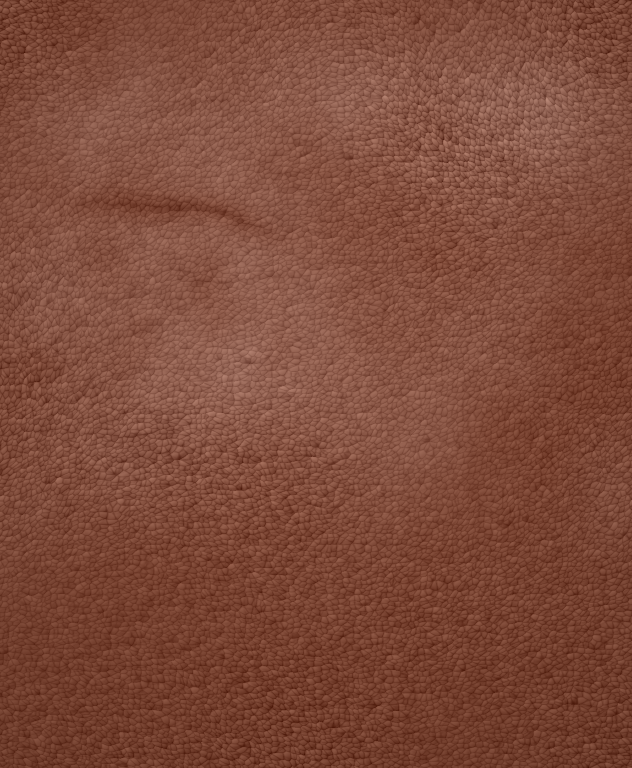
This texture is drawn by a Shadertoy shader. Its source:

```glsl
// Brown pebbled leather: a warm hide under a patchy mauve sheen, covered by tiny
// domed grains (cellular noise, stretched along a slowly turning direction),
// with coarser wrinkles, faint creases and one long soft fold.

const vec3 HIDE = vec3(0.455, 0.243, 0.173);
const vec3 SHEEN = vec3(0.560, 0.372, 0.312);
const vec3 RELIEF_TINT = vec3(1.0, 0.97, 0.92);
const vec2 LIGHT_DIR = vec2(-0.45, 0.89);
const vec2 GLOW_CENTER = vec2(0.40, 0.58);
const float GRAIN_SCALE = 140.0;    // grains per canvas height
const float GRAIN_STRETCH = 1.25;
const float GRAIN_DEPTH = 0.120;
const float WRINKLE_SCALE = 62.0;
const float WRINKLE_STRETCH = 1.45;
const float WRINKLE_DEPTH = 0.050;
const float CREASE_DEPTH = 0.035;
const float FOLD_DEPTH = 0.055;
const float VIGNETTE = 0.26;
const int SAMPLES = 2;              // antialiasing samples per axis

vec2 hash22(vec2 p) {
    vec3 q = fract(p.xyx * vec3(0.1031, 0.1030, 0.0973));
    q += dot(q, q.yzx + 33.33);
    return fract((q.xx + q.yz) * q.zy);
}

float valueNoise(vec2 p) {
    vec2 i = floor(p), f = fract(p);
    f = f * f * (3.0 - 2.0 * f);
    float low = mix(hash22(i).x, hash22(i + vec2(1, 0)).x, f.x);
    float high = mix(hash22(i + vec2(0, 1)).x, hash22(i + vec2(1, 1)).x, f.x);
    return mix(low, high, f.y);
}

float fbm(vec2 p) {
    float sum = 0.0, weight = 0.53;
    for (int i = 0; i < 4; i++) {
        sum += weight * valueNoise(p);
        p = mat2(1.6, 1.2, -1.2, 1.6) * p + 7.3;
        weight *= 0.5;
    }
    return sum;
}

// Direction of the grain: level near the bottom, swirling further up
vec2 grainDirection(vec2 p) {
    float turn = valueNoise(p * 3.2 + 11.0) - 0.5;
    float angle = turn * mix(1.1, 3.6, smoothstep(0.1, 0.7, p.y));
    angle -= 0.35 * smoothstep(0.45, 0.8, p.y);
    return vec2(cos(angle), sin(angle));
}

// Lit domes separated by dark crevices, centred near zero
float pebbles(vec2 p, vec2 dir, float stretch) {
    vec2 cell = floor(p), nearest = vec2(0);
    float first = 8.0, second = 8.0, tone = 0.0;
    for (int y = -1; y <= 1; y++) {
        for (int x = -1; x <= 1; x++) {
            vec2 id = cell + vec2(x, y);
            vec2 seed = hash22(id);
            vec2 d = id + 0.08 + 0.84 * seed - p;
            vec2 local = vec2(dot(d, dir) / stretch,
                              dot(d, vec2(-dir.y, dir.x)) * stretch);
            float dist = length(local);
            if (dist < first) {
                second = first;
                first = dist;
                nearest = d;
                tone = fract(seed.x * 17.0 + seed.y * 5.0);
            } else {
                second = min(second, dist);
            }
        }
    }
    float dome = -dot(nearest, LIGHT_DIR);
    float crevice = smoothstep(0.0, 0.36, second - first) - 0.62;
    return 0.85 * dome + 0.7 * crevice + 0.4 * (tone - 0.5);
}

// Thin broken lines where stretched noise crosses its middle value
float creases(vec2 p) {
    vec2 warped = p + 0.07 * vec2(valueNoise(p * 6.0), valueNoise(p * 6.0 + 31.0));
    vec2 along = mat2(0.97, -0.24, 0.24, 0.97) * warped;
    float ridge = 1.0 - abs(2.0 * valueNoise(along * vec2(6.0, 24.0)) - 1.0);
    return pow(ridge, 9.0) * smoothstep(0.42, 0.75, valueNoise(p * 3.7 + 5.0));
}

// One long fold; x is its thin line, y its wide shadow
vec2 longFold(vec2 p) {
    float line = 0.735 - 0.05 * smoothstep(0.22, 0.43, p.x);
    float offset = p.y - line + 0.012 * (valueNoise(p * 14.0) - 0.5);
    float span = smoothstep(0.06, 0.17, p.x) * (1.0 - smoothstep(0.27, 0.42, p.x));
    return span * exp(-offset * offset / vec2(0.00003, 0.0005));
}

vec3 leather(vec2 p) {
    // Broad colour and light
    vec2 fold = longFold(p);
    float band = smoothstep(0.05, 0.62, p.y) * (1.0 - 0.65 * smoothstep(0.82, 1.0, p.y));
    float sheen = band * (0.68 + 2.0 * (fbm(p * 4.2 + 3.0) - 0.5));
    sheen = clamp(sheen * (1.0 - 0.6 * fold.y), 0.0, 1.15);
    vec2 q = p - GLOW_CENTER;
    vec3 color = mix(HIDE, SHEEN, sheen);
    color *= 1.03 - VIGNETTE * dot(q, q * vec2(1.0, 0.8));

    // Fine relief
    vec2 dir = grainDirection(p);
    float strength = mix(0.65, 1.25, valueNoise(p * 5.0 + 19.0)) * mix(0.8, 1.05, band);
    vec2 drift = 0.006 * vec2(valueNoise(p * 40.0), valueNoise(p * 40.0 + 9.0));
    float relief = GRAIN_DEPTH * pebbles((p + drift) * GRAIN_SCALE, dir, GRAIN_STRETCH);
    relief += WRINKLE_DEPTH * pebbles((p + drift) * WRINKLE_SCALE + 47.0, dir, WRINKLE_STRETCH);
    relief *= strength;
    relief -= CREASE_DEPTH * creases(p) + FOLD_DEPTH * fold.x;
    return color + relief * RELIEF_TINT;
}

void mainImage(out vec4 fragColor, in vec2 fragCoord) {
    vec3 sum = vec3(0);
    for (int y = 0; y < SAMPLES; y++) {
        for (int x = 0; x < SAMPLES; x++) {
            vec2 offset = (vec2(x, y) + 0.5) / float(SAMPLES) - 0.5;
            sum += leather((fragCoord + offset) / iResolution.y);
        }
    }
    fragColor = vec4(clamp(sum / float(SAMPLES * SAMPLES), 0.0, 1.0), 1.0);
}
```
